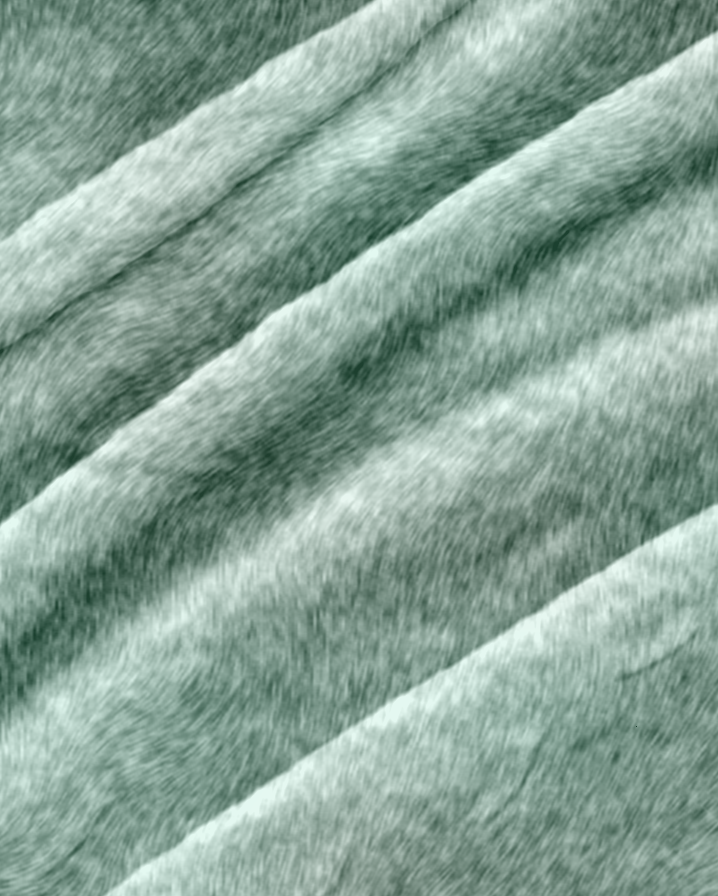
This texture is drawn by a WebGL 2 fragment shader. Its source:

```glsl
#version 300 es
precision highp float;
// Soft plush fabric in diagonal folds, lit from the upper left.
// Curved crest lines split the cloth into layers, each shaded by its depth below
// the crest; direction-smeared value noise then adds the pile and its clumps.
#define SHADOW_COLOR vec3(0.21, 0.33, 0.27)
#define LIGHT_COLOR vec3(0.83, 0.90, 0.87)
#define TEAL_TINT vec3(-0.014, 0.008, 0.004)
#define FOLD_CONTRAST 1.22
#define FIBRE_SCALE 285.0
#define FIBRE_GAIN 0.78
#define CLUMP_GAIN 0.36
#define PATCH_GAIN 0.16
#define EDGE_WOBBLE 0.011

uniform vec2 u_resolution;
out vec4 fragColor;

float hash(vec2 cell) {
    vec3 h = fract(vec3(cell.xyx) * 0.1031);
    h += dot(h, h.yzx + 33.33);
    return fract((h.x + h.y) * h.z);
}

float noise(vec2 p) {
    vec2 i = floor(p), f = fract(p);
    f = f * f * (3.0 - 2.0 * f);
    return mix(mix(hash(i), hash(i + vec2(1, 0)), f.x),
               mix(hash(i + vec2(0, 1)), hash(i + vec2(1, 1)), f.x), f.y);
}

float fbm(vec2 p) {
    float sum = 0.0, gain = 0.5;
    for (int i = 0; i < 4; i++) {
        sum += gain * noise(p);
        p = mat2(1.6, 1.2, -1.2, 1.6) * p + 7.3;
        gain *= 0.5;
    }
    return sum;
}

// Parabola through heights at the left side, middle and right side
float crest(float x, float left, float middle, float right) {
    float t = x / 0.8;
    return left + t * (4.0 * middle - 3.0 * left - right) + t * t * 2.0 * (left - 2.0 * middle + right);
}

// Gaussian spot, stretched along the run of the folds
float glow(vec2 p, vec2 center, float along, float across) {
    vec2 d = mat2(0.8, -0.6, 0.6, 0.8) * (p - center);
    d /= vec2(along, across);
    return exp(-dot(d, d));
}

// Short bent seam: a dark line with a lit rim above it
float seam(vec2 p, vec2 a, vec2 b) {
    vec2 run = b - a;
    float t = clamp(dot(p - a, run) / dot(run, run), 0.0, 1.0);
    vec2 d = p - a - run * t;
    float side = dot(d, normalize(vec2(-run.y, run.x))) + 0.05 * t * (1.0 - t);
    float fade = smoothstep(0.0, 0.25, t) * smoothstep(1.0, 0.75, t);
    return fade * (0.14 * exp(-pow((side - 0.016) / 0.014, 2.0)) - 0.26 * exp(-pow(side / 0.004, 2.0)));
}

// Pile strands: noise averaged along a slowly turning direction
float fibres(vec2 p, float turn) {
    vec2 dir = vec2(cos(turn), sin(turn));
    float sum = 0.0;
    for (int i = -2; i <= 2; i++) sum += noise(p * FIBRE_SCALE + dir * float(i) * 0.85);
    return sum / 5.0 - 0.5;
}

float below(float depth, float softness) { return smoothstep(-softness, softness, depth); }

float rim(float depth) { return 0.10 * exp(-pow((depth - 0.008) / 0.012, 2.0)); }

float foldTone(vec2 p) {
    float x = p.x;
    float aTop = crest(x, 0.733, 0.990, 1.220), aLow = crest(x, 0.609, 0.896, 1.260);
    float cTop = crest(x, 0.414, 0.714, 0.964), cLow = crest(x, 0.270, 0.596, 0.844);
    float eTop = crest(x, 0.186, 0.479, 0.664), fTop = crest(x, -0.080, 0.193, 0.440);
    float right = smoothstep(0.3, 0.6, x);

    // Flat cloth behind the first roll
    float tone = 0.46 - 0.16 * glow(p, vec2(0.19, 0.89), 0.14, 0.05) - 0.14 * below(p.y - 0.97, 0.04)
        + 0.12 * glow(p, vec2(0.04, 0.92), 0.07, 0.04) + 0.20 * glow(p, vec2(0.02, 0.79), 0.10, 0.04);
    // First roll
    float s = aTop - p.y, w = s / (aTop - aLow);
    tone = mix(tone, 0.84 - 0.12 * w - 0.30 * smoothstep(0.55, 1.05, w) + rim(s), below(s, 0.004));
    // Hollow between the rolls, with a sharp crease above
    s = aLow - p.y; w = s / (aLow - cTop);
    float hollow = 0.58 - 0.31 * smoothstep(0.3, 0.9, w) - 0.50 * exp(-max(s, 0.0) / 0.013)
        + 0.24 * glow(p, vec2(0.41, 0.85), 0.12, 0.045) + 0.26 * glow(p, vec2(0.57, 0.965), 0.09, 0.05);
    tone = mix(tone, hollow, below(s, 0.003));
    // Main roll
    s = cTop - p.y; w = s / (cTop - cLow);
    float roll = 0.86 - 0.20 * smoothstep(0.05, 0.45, w) - 0.34 * smoothstep(0.5, 1.0, w) + rim(s);
    tone = mix(tone, roll, below(s, 0.004));
    // Valley, opening into a low swell on the right
    s = cLow - p.y; w = s / (cLow - eTop);
    float swell = right * 0.42 * smoothstep(0.08, 0.40, w) * (1.0 - 0.65 * smoothstep(0.5, 0.95, w));
    tone = mix(tone, 0.15 + 0.14 * smoothstep(0.0, 0.8, w) + swell, below(s, 0.013));
    // Broad slope with a hazy crest
    s = eTop - p.y;
    float slope = 0.84 - 0.36 * smoothstep(0.01, 0.14, s) - 0.14 * right * smoothstep(0.08, 0.18, s)
        + 0.12 * glow(p, vec2(0.36, 0.45), 0.13, 0.04) + 0.14 * glow(p, vec2(0.07, 0.14), 0.10, 0.05)
        + 0.18 * glow(p, vec2(0.58, 0.355), 0.12, 0.025) + 0.12 * glow(p, vec2(0.48, 0.28), 0.05, 0.03);
    tone = mix(tone, slope, below(s, mix(0.036, 0.018, right)));
    // Front fold
    s = fTop - p.y;
    float front = 0.86 - 0.22 * smoothstep(0.01, 0.09, s) - 0.18 * smoothstep(0.07, 0.22, s) + rim(s);
    return mix(tone, front, below(s, 0.004));
}

void main() {
    vec2 p = gl_FragCoord.xy / u_resolution * vec2(0.8, 1.0);
    vec2 ruffle = vec2(fbm(p * 26.0), fbm(p * 26.0 + 41.0)) - 0.47;
    vec2 q = p + EDGE_WOBBLE * ruffle;
    float tone = 0.54 + FOLD_CONTRAST * (foldTone(q) - 0.55);

    // Lumps lit from the upper left, broad brushed patches, then strands
    vec2 lump = mat2(0.8, -0.6, 0.6, 0.8) * q * 30.0;
    tone += CLUMP_GAIN * (fbm(lump) - fbm(lump + vec2(0.25, 0.55)));
    tone += PATCH_GAIN * (fbm(p * 11.0 + 3.0) - 0.47);
    tone += FIBRE_GAIN * fibres(p, 0.95 + 1.5 * (noise(p * 6.0) - 0.5)) * (1.1 - 0.5 * clamp(tone, 0.0, 1.0));
    tone += 0.14 * (noise(p * 110.0) - 0.5);

    // Stitched puckers
    tone += seam(q, vec2(0.03, 0.01), vec2(0.135, 0.125)) + seam(q, vec2(0.525, 0.06), vec2(0.62, 0.21));
    tone += seam(q, vec2(0.67, 0.235), vec2(0.80, 0.315)) + seam(q, vec2(0.35, -0.01), vec2(0.39, 0.06));

    vec3 color = mix(SHADOW_COLOR, LIGHT_COLOR, clamp(tone, -0.15, 1.12));
    color += TEAL_TINT * (2.0 * noise(p * 5.0 + 11.0) - 0.7);
    fragColor = vec4(color, 1.0);
}
```
